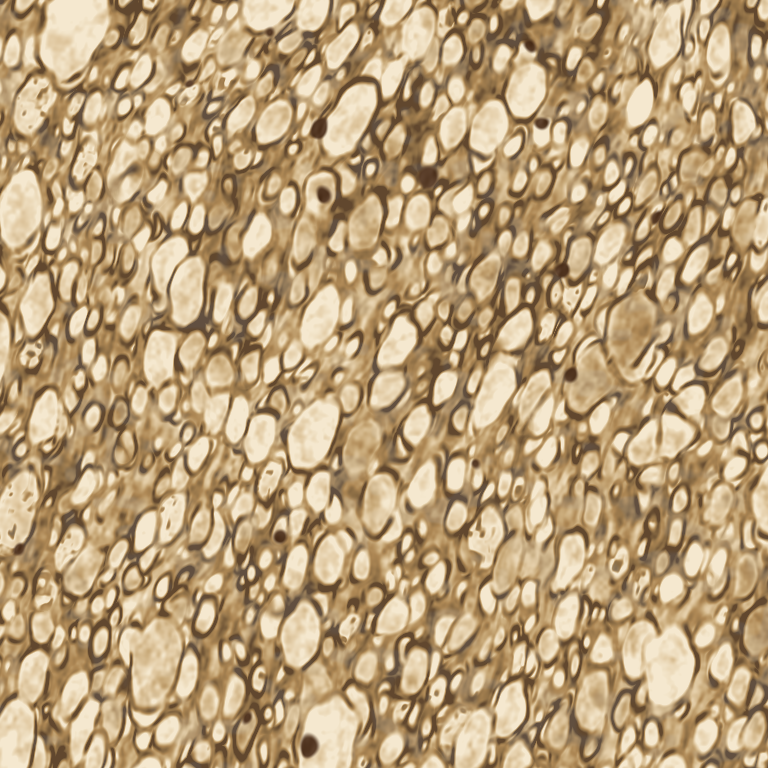
Reproduce this texture procedurally as a WebGL 1 fragment shader.

```glsl
precision highp float;
// Stained fibrous tissue: pale, slanted oval cells in golden-brown matrix.
// Four sizes of jittered, elongated cells are layered over streaked noise;
// a single tone value is built up and then coloured through a stain ramp.

uniform vec2 u_resolution;

const float SLANT = 0.33;

float hash(vec2 p) {
  return fract(sin(dot(p, vec2(127.1, 311.7))) * 43758.5453);
}

float noise(vec2 p) {
  vec2 i = floor(p);
  vec2 f = fract(p);
  f = f * f * (3.0 - 2.0 * f);
  float low = mix(hash(i), hash(i + vec2(1.0, 0.0)), f.x);
  float high = mix(hash(i + vec2(0.0, 1.0)), hash(i + vec2(1.0, 1.0)), f.x);
  return mix(low, high, f.y);
}

vec2 noise2(vec2 p) {
  return vec2(noise(p), noise(p + 37.3)) - 0.5;
}

// Turns the plane so that the fibre direction becomes the y axis.
vec2 alignToFibres(vec2 p, float angle) {
  float c = cos(angle);
  float s = sin(angle);
  return vec2(c * p.x - s * p.y, s * p.x + c * p.y);
}

// Depth inside the nearest scattered disc (x) and its random id (y).
vec2 cellField(vec2 p, float density, vec2 radii, float seed) {
  vec2 home = floor(p);
  float nearest = 4.0;
  float second = 4.0;
  float id = 0.0;
  for (int j = -1; j <= 1; j++) {
    for (int i = -1; i <= 1; i++) {
      vec2 cell = home + vec2(float(i), float(j));
      vec2 key = cell + seed;
      if (hash(key + 5.7) > density) continue;
      vec2 jitter = vec2(hash(key + 1.3), hash(key + 8.9)) - 0.5;
      vec2 center = cell + 0.5 + 0.8 * jitter;
      float radius = mix(radii.x, radii.y, hash(key + 3.1));
      float d = length(p - center) - radius;
      if (d < nearest) {
        second = nearest;
        nearest = d;
        id = hash(key + 12.4);
      } else {
        second = min(second, d);
      }
    }
  }
  return vec2(min(-nearest, 0.5 * (second - nearest) - 0.03), id);
}

// Lays one size of cell over the tone: intermittent wall, pale mottled lumen.
float paintCells(float tone, vec2 p, vec2 size, float density, float seed) {
  vec2 cell = cellField(p / size, density, vec2(0.22, 0.54), seed);
  float ragged = noise(p * vec2(110.0, 60.0) + seed) - 0.5;
  float depth = cell.x * size.x + 0.0022 * ragged;
  float stain = noise(p * vec2(70.0, 36.0) + seed);
  float wallTone = 0.46 - 0.62 * smoothstep(0.25, 0.85, stain);
  float wallCover = 0.35 + 0.65 * smoothstep(0.15, 0.55, stain);
  float mottle = noise(p * vec2(62.0, 38.0) - seed) - 0.5;
  float grain = noise(p * vec2(150.0, 105.0) - seed) - 0.5;
  float lumen = 0.93 + 0.34 * mottle + 0.26 * grain;
  lumen -= 0.34 * smoothstep(0.55, 1.0, cell.y);
  lumen -= 0.9 * step(cell.y, 0.12) * smoothstep(0.0, 0.5, grain + 0.6 * mottle);
  lumen += 0.12 * (1.0 - smoothstep(0.003, 0.008, depth));
  tone = mix(tone, wallTone, wallCover * smoothstep(-0.0060, -0.0015, depth));
  return mix(tone, lumen, smoothstep(-0.0012, 0.0042, depth));
}

// Maps tone 0..1 from dark brown through gold to cream.
vec3 stainRamp(float tone) {
  float t = clamp(tone, 0.0, 1.0) * 5.0;
  vec3 c = mix(vec3(0.38, 0.28, 0.18), vec3(0.55, 0.43, 0.27), clamp(t, 0.0, 1.0));
  c = mix(c, vec3(0.68, 0.53, 0.33), clamp(t - 1.0, 0.0, 1.0));
  c = mix(c, vec3(0.79, 0.67, 0.48), clamp(t - 2.0, 0.0, 1.0));
  c = mix(c, vec3(0.89, 0.80, 0.65), clamp(t - 3.0, 0.0, 1.0));
  return mix(c, vec3(0.96, 0.91, 0.81), clamp(t - 4.0, 0.0, 1.0));
}

void main() {
  vec2 uv = gl_FragCoord.xy / min(u_resolution.x, u_resolution.y);

  // Gently bent fibre coordinates
  vec2 p = alignToFibres(uv, SLANT);
  p += 0.035 * noise2(uv * 5.0) + 0.009 * noise2(uv * 30.0);
  p += vec2(0.0035, 0.005) * noise2(p * vec2(80.0, 50.0));

  // Streaked matrix with broad darker and lighter fibre bands
  float band = noise(p * vec2(22.0, 6.0) + 61.0) - 0.5;
  float streak = noise(p * vec2(95.0, 24.0)) - 0.5;
  float fine = noise(p * vec2(180.0, 75.0)) - 0.5;
  float tone = 0.46 + 0.25 * band + 0.60 * streak + 0.48 * fine;

  // Cells, slivers to large
  tone = paintCells(tone, p, vec2(0.017, 0.034), 0.40, 5.0);
  tone = paintCells(tone, p, vec2(0.027, 0.049), 0.70, 11.0);
  tone = paintCells(tone, p, vec2(0.043, 0.080), 0.55, 47.0);
  tone = paintCells(tone, p, vec2(0.068, 0.130), 0.24, 83.0);
  tone += 0.20 * band + 0.14 * (noise(uv * 170.0) - 0.5);

  // Stain colour with greyer patches
  vec3 color = stainRamp(tone);
  float grey = smoothstep(0.5, 0.8, noise(uv * 55.0 + 19.0));
  color += vec3(0.0, 0.03, 0.07) * grey * (1.0 - smoothstep(0.4, 0.9, tone));

  // Sparse dark nuclei
  float nucleus = cellField(p / vec2(0.10, 0.11), 0.15, vec2(0.06, 0.16), 29.0).x * 0.10;
  vec3 nucleusColor = vec3(0.33, 0.22, 0.14) + 0.12 * fine;
  color = mix(color, nucleusColor, smoothstep(-0.002, 0.004, nucleus));

  gl_FragColor = vec4(color, 1.0);
}
```
